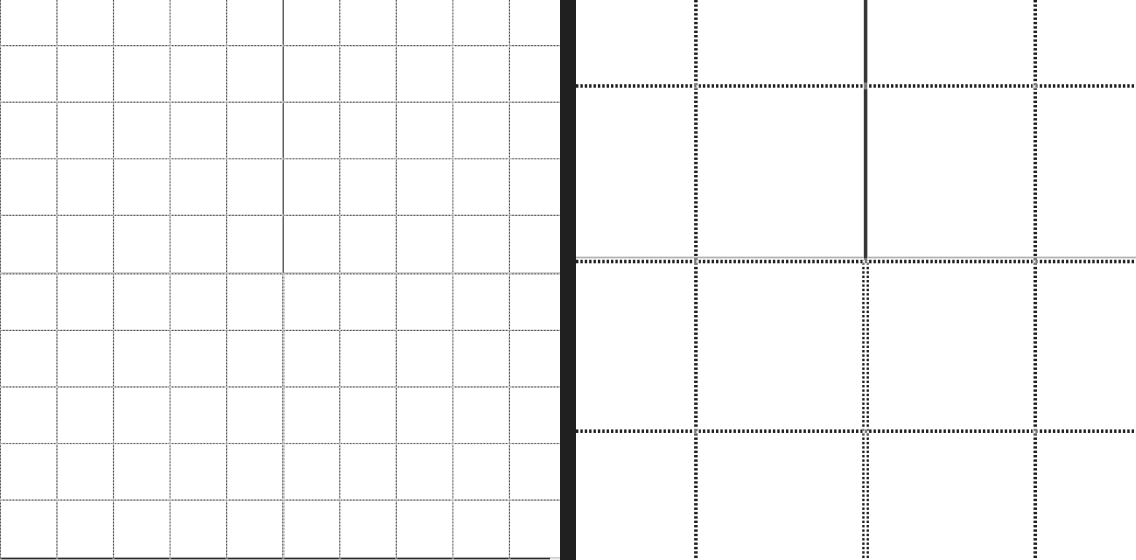
Left: the whole. Right: its middle third, enlarged.
Reproduce this pattern procedurally as a Shadertoy shader.

```glsl
// Exact pixel coverage of a stripe of the given width
float stripe(float dist, float width, float px) {
    float hi = min(dist + 0.5 * px, 0.5 * width);
    float lo = max(dist - 0.5 * px, -0.5 * width);
    return clamp((hi - lo) / px, 0.0, 1.0);
}

float dotIntegral(float t) {
    return floor(t) * 0.55 + min(fract(t), 0.55);
}

// Box-filtered row of dots along a line
float dots(float along, float px) {
    float t = along * 384.0, w = px * 384.0;
    return (dotIntegral(t + 0.5 * w) - dotIntegral(t - 0.5 * w)) / w;
}

void mainImage(out vec4 fragColor, in vec2 fragCoord) {
    float px = 1.0 / iResolution.y;
    vec2 p = fragCoord / iResolution.xy;
    float down = 1.0 - p.y;
    float pitch = 0.101;
    float lineWidth = 0.0021;

    // Vertical rules
    float x = p.x - 0.0007;
    float column = floor(x / pitch + 0.5);
    float dx = x - column * pitch;
    float dotsDown = dots(down, px);
    float vertical = stripe(dx, lineWidth, px) * dotsDown;
    if (mod(column, 5.0) == 3.0) vertical *= 0.85;

    // Centre seam: nearly solid above, a split pair below
    if (column == 5.0) {
        float solid = stripe(dx, lineWidth, px) * 0.9;
        float pair = stripe(abs(dx) - 0.0013, 0.0014, px) * dotsDown;
        vertical = down < 0.488 ? solid : pair;
    }

    // Horizontal rules, restarting at each sheet edge
    float y = mod(down + 0.0295, 0.5085) - 0.01;
    float row = floor(y / pitch + 0.5);
    float dy = y - row * pitch;
    float horizontal = stripe(dy, lineWidth, px) * dots(p.x, px);
    if (row == 3.0) horizontal *= 0.85;

    // Heavy bottom edge stops short of the right side
    if (down > 0.99)
        horizontal = stripe(dy, 0.0028, px) * (p.x < 0.983 ? 0.95 : 0.15);

    // Faint trimmed rule just above each sheet edge
    horizontal += stripe(y + 0.0024, 0.001, px) * 0.35;

    // Crossings are slightly open
    float crossing = stripe(dx, 0.004, px) * stripe(dy, 0.004, px);
    float ink = max(vertical, horizontal) * (1.0 - 0.4 * crossing);

    fragColor = vec4(mix(vec3(1.0), vec3(0.12), clamp(ink, 0.0, 1.0)), 1.0);
}
```
